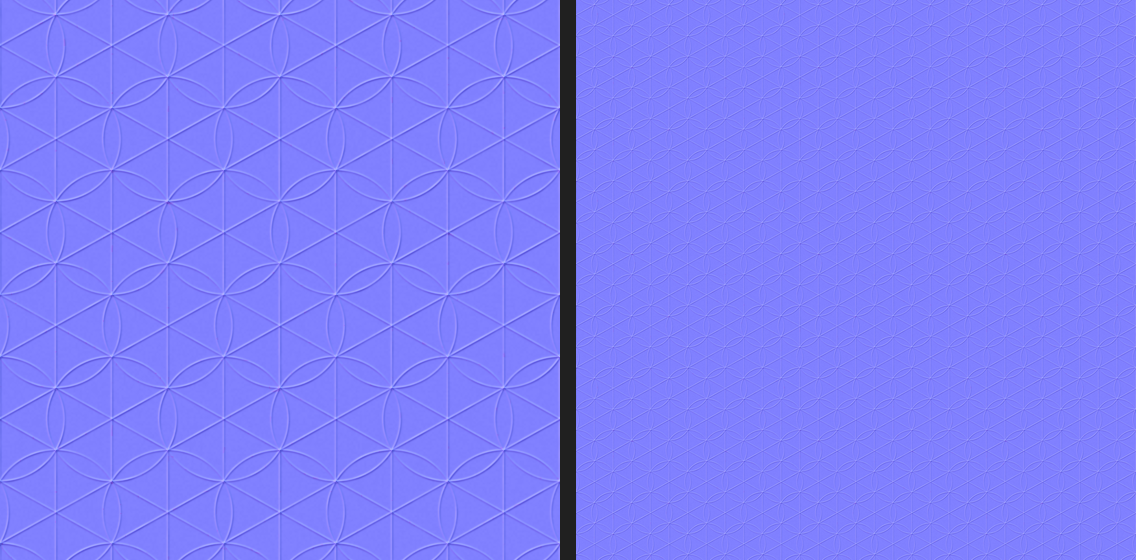
Left, the tile; right, the same tile 3 across and 3 down.
Reproduce this texture map procedurally as a WebGL 1 fragment shader.

```glsl
precision highp float;

uniform vec2 u_resolution;

const float TAU = 6.2831853;
const float SQRT3 = 1.7320508;
const vec2 REPEATS = vec2(5.0, 3.0);
const vec2 CELL = vec2(SQRT3, 3.0);      // lattice period in hexagon radii
const float ROW_OFFSET = 0.755;
const float LINE_SIGMA = 0.0015;
const vec2 LIGHT = vec2(-0.5, 0.866);
const vec3 FLAT_COLOR = vec3(0.502, 0.502, 1.0);

float hash(vec2 p) {
    vec3 q = fract(p.xyx * vec3(0.1031, 0.1030, 0.0973));
    q += dot(q, q.yzx + 33.33);
    return fract((q.x + q.y) * q.z);
}

// Value noise that wraps after "period" cells
float tileNoise(vec2 uv, float period) {
    vec2 p = uv * period;
    vec2 i = floor(p);
    vec2 f = fract(p);
    f = f * f * (3.0 - 2.0 * f);
    vec2 lo = mod(i, period);
    vec2 hi = mod(i + 1.0, period);
    float bottom = mix(hash(lo), hash(vec2(hi.x, lo.y)), f.x);
    float top = mix(hash(vec2(lo.x, hi.y)), hash(hi), f.x);
    return mix(bottom, top, f.y);
}

// Offset from the nearest hexagon centre
vec2 hexLocal(vec2 p) {
    vec2 a = mod(p + 0.5 * CELL, CELL) - 0.5 * CELL;
    vec2 b = mod(p, CELL) - 0.5 * CELL;
    return dot(a, a) < dot(b, b) ? a : b;
}

// Slope (xy) and coverage (z) of a thin line along field = 0
vec3 thinLine(float field, vec2 gradient, vec2 radius, float sigma) {
    vec2 g = gradient / radius;
    float steepness = max(length(g), 0.0001);
    float t = field / (steepness * sigma);
    float coverage = exp(-0.5 * t * t);
    return vec3(g / steepness * t * coverage * 1.6487, coverage);
}

vec3 circleLine(vec2 p, vec2 radius, float sigma) {
    float r = max(length(p), 0.0001);
    return thinLine(r - 1.0, p / r, radius, sigma);
}

// Three diagonals of a hexagon and the petals along its sides
vec3 flowerRelief(vec2 p, vec2 radius, float sigma) {
    vec3 relief = circleLine(p, radius, sigma);
    for (int i = 0; i < 6; i++) {
        float angle = TAU * float(i) / 6.0;
        vec2 axis = vec2(cos(angle), sin(angle));
        relief += circleLine(p - axis * SQRT3, radius, sigma);
        if (i < 3) {
            relief += thinLine(dot(p, axis), axis, radius, sigma);
        }
    }
    return relief;
}

void main() {
    vec2 uv = gl_FragCoord.xy / u_resolution;
    vec2 radius = 1.0 / (REPEATS * CELL);
    vec2 p = (uv - vec2(0.0, ROW_OFFSET / REPEATS.y)) / radius;
    float sigma = max(LINE_SIGMA, 0.65 / min(u_resolution.x, u_resolution.y));
    vec3 relief = flowerRelief(hexLocal(p), radius, sigma);

    // Uneven line strength
    float wear = mix(0.65, 1.2, tileNoise(uv, 48.0));
    vec2 slope = clamp(relief.xy * wear, -1.3, 1.3);
    float coverage = min(relief.z, 1.0);

    // Relief shading with a slight directional tint
    float shade = clamp(0.12 * dot(slope, LIGHT), -0.15, 0.15);
    vec3 color = FLAT_COLOR + shade;
    color.rg += vec2(-slope.x, slope.y) * 0.025;
    color += vec3(0.012, 0.008, 0.0) * coverage;

    // Small nicks on the lines and fine grain
    float nick = smoothstep(0.86, 0.96, tileNoise(uv + 0.37, 128.0));
    color += vec3(0.03, -0.06, -0.05) * nick * coverage;
    color += 0.014 * (tileNoise(uv, 256.0) - 0.5);

    gl_FragColor = vec4(clamp(color, 0.0, 1.0), 1.0);
}
```
